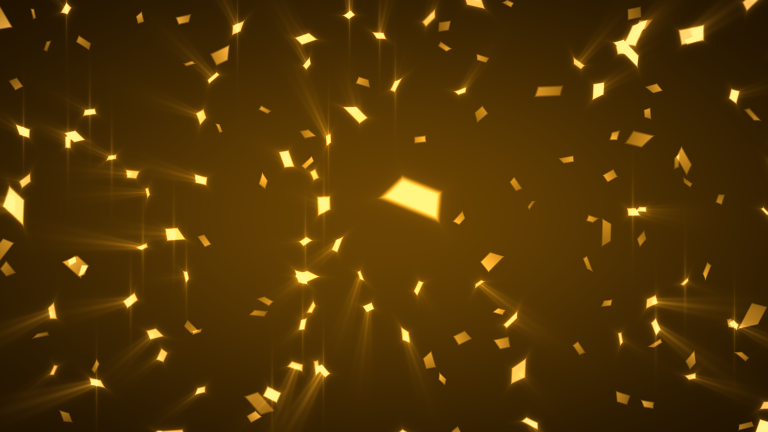
Reproduce this background procedurally as a WebGL 2 fragment shader.

```glsl
#version 300 es
precision highp float;

uniform vec2 u_resolution;
out vec4 fragColor;

vec4 hash4(float n) {
    vec4 p = fract(n * vec4(0.1031, 0.1030, 0.0973, 0.1099) + 0.37);
    p += dot(p, p.wzxy + 33.33);
    return fract((p.xxyz + p.yzzw) * p.zywx);
}

vec2 rotate(vec2 p, float angle) {
    float c = cos(angle), s = sin(angle);
    return vec2(c * p.x + s * p.y, c * p.y - s * p.x);
}

// Distance to a slanted, tapered four-sided flake.
float flakeDistance(vec2 p, vec2 halfSize, float slant, float taper) {
    float side = abs(p.x + slant * p.y) - halfSize.x * (1.0 - taper * p.y / halfSize.y);
    return max(side / sqrt(1.0 + slant * slant), abs(p.y) - halfSize.y);
}

// Fan of light leaving a flake away from the middle of the canvas.
float outwardRay(vec2 p, vec2 dir, float width, float reach) {
    float along = dot(p, dir);
    float across = dot(p, vec2(-dir.y, dir.x));
    float spread = width + 0.12 * max(along, 0.0);
    float streaks = 0.8 + 0.2 * cos(across / spread * 7.0);
    return smoothstep(-0.004, 0.012, along) * exp(-max(along, 0.0) / reach)
         * exp(-across * across / (spread * spread)) * streaks;
}

void main() {
    vec2 p = (gl_FragCoord.xy - 0.5 * u_resolution) / u_resolution.y;
    float pixel = 1.0 / u_resolution.y;

    // Warm radial backdrop
    vec2 oval = p * u_resolution.y / (0.5 * u_resolution);
    vec3 color = mix(vec3(0.07, 0.035, 0.0), vec3(0.41, 0.26, 0.01), exp(-0.9 * dot(oval, oval)));

    vec2 heroCenter = vec2(0.073, 0.044);
    vec2 span = vec2(u_resolution.x / u_resolution.y, 1.0) * 1.05;
    float light = 0.0;

    // Scattered flakes
    for (int i = 0; i < 165; i++) {
        float id = float(i);
        vec4 place = hash4(id + 3.0);
        vec4 form = hash4(id + 217.0);
        vec4 glow = hash4(id + 541.0);

        vec2 center = fract(id * vec2(0.7549, 0.5698) + 0.12 * place.xy) - 0.5;
        center *= span;
        vec2 q = p - center;
        if (dot(q, q) > 0.12 || distance(center, heroCenter) < 0.1) continue;

        float size = 0.009 + 0.008 * form.x + 0.015 * pow(form.x, 9.0);
        vec2 halfSize = size * vec2(1.0, mix(0.25, 0.8, form.y));
        vec2 local = rotate(q, 6.2832 * place.z);
        float d = flakeDistance(local, halfSize, 1.4 * (form.z - 0.5), 0.5 * (form.w - 0.5));

        float shining = step(0.5, glow.x);
        float shade = mix(mix(0.35, 0.62, glow.y), mix(0.85, 1.1, glow.y), shining);
        shade *= 1.0 + 0.2 * local.x / size * (1.0 - shining);
        float soft = max(0.0022 + 0.06 * size * place.w, 0.8 * pixel);
        light += shade * (1.0 - smoothstep(-soft, soft, d));

        // Halo, ray and upright glint of the shining ones
        if (shining > 0.5) {
            float power = glow.z * glow.z;
            vec2 dir = rotate(normalize(center + 0.001), 0.5 * (glow.w - 0.5));
            float reach = 0.02 + 0.05 * power + 0.03 * length(center);
            light += 0.22 * exp(-max(d, 0.0) * 170.0) * smoothstep(-soft, soft, d);
            light += (0.12 + 0.4 * power) * outwardRay(q, dir, 0.6 * size, reach);
            float glint = exp(-abs(q.x) * 420.0 - abs(q.y) * 24.0);
            light += 0.3 * step(0.75, glow.w) * glint;
        }
    }

    // Large out-of-focus flake near the middle
    vec2 hero = rotate(p - heroCenter, -0.38);
    float heroDist = flakeDistance(hero, vec2(0.059, 0.031), -0.08, 0.2);
    light += 0.92 * (1.0 - smoothstep(-0.011, 0.008, heroDist));
    light += 0.1 * exp(-max(heroDist, 0.0) * 70.0);

    // Amber light that turns pale yellow where it is strongest
    light = min(light, 1.1);
    color += light * vec3(1.0, 0.68, 0.11) + pow(light, 3.0) * vec3(0.0, 0.1, 0.36);
    fragColor = vec4(min(color, vec3(1.0, 0.96, 0.56)), 1.0);
}
```
